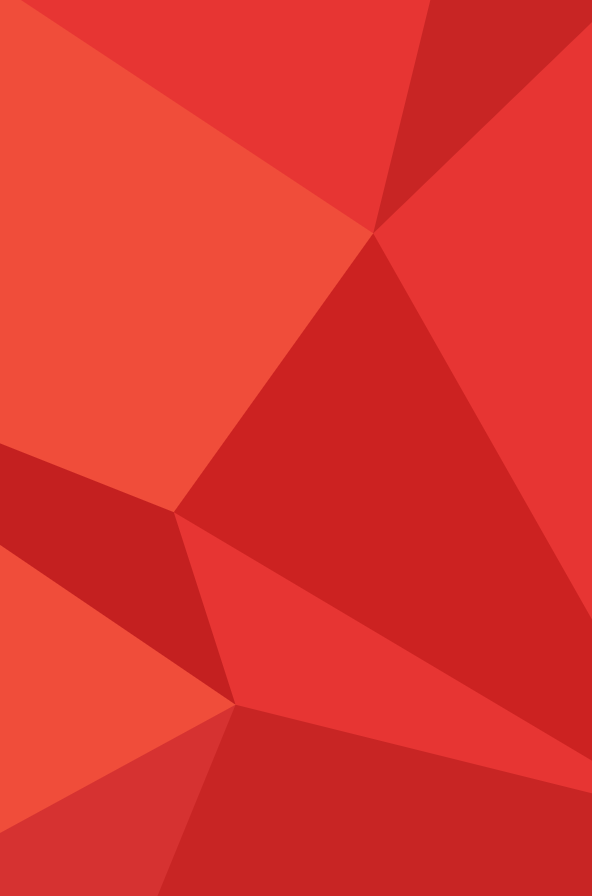
A WebGL 2 fragment shader for this background:

```glsl
#version 300 es
precision highp float;

uniform vec2 u_resolution;
out vec4 fragColor;

const float WIDTH = 0.661; // canvas width when its height is 1

const vec3 SCARLET = vec3(0.906, 0.208, 0.200);
const vec3 ORANGE  = vec3(0.941, 0.302, 0.227);
const vec3 CRIMSON = vec3(0.800, 0.133, 0.129);
const vec3 BRICK   = vec3(0.784, 0.145, 0.141);
const vec3 GARNET  = vec3(0.769, 0.125, 0.125);
const vec3 ROSE    = vec3(0.839, 0.196, 0.192);

// Signed distance to the line a-b, positive on its left
float leftOf(vec2 p, vec2 a, vec2 b) {
    vec2 along = normalize(b - a);
    return dot(p - a, vec2(-along.y, along.x));
}

// Antialiased sector swept counterclockwise about the apex
float wedge(vec2 p, vec2 apex, vec2 start, vec2 end, float pixel) {
    float d = min(leftOf(p, apex, start), -leftOf(p, apex, end));
    return clamp(d / pixel + 0.5, 0.0, 1.0);
}

vec3 facets(vec2 p, float pixel) {
    // Inner corners shared by the facets
    vec2 top = vec2(0.4167, 0.7396);
    vec2 middle = vec2(0.1940, 0.4284);
    vec2 bottom = vec2(0.2630, 0.2135);

    // Upper fan; hidden arms overlap to avoid seams
    vec3 color = SCARLET;
    color = mix(color, BRICK, wedge(p, top, vec2(WIDTH, 0.9753), vec2(0.4805, 1.0), pixel));
    color = mix(color, CRIMSON, wedge(p, top, vec2(0.0, 0.6), vec2(WIDTH, 0.3086), pixel));
    color = mix(color, ORANGE, wedge(p, top, vec2(0.0234, 1.0), middle, pixel));

    // Middle fan
    color = mix(color, SCARLET, wedge(p, middle, vec2(0.0, 0.4), vec2(WIDTH, 0.1510), pixel));
    color = mix(color, GARNET, wedge(p, middle, vec2(0.0, 0.5052), bottom, pixel));

    // Lower fan
    color = mix(color, BRICK, wedge(p, bottom, vec2(0.0, 0.0703), vec2(WIDTH, 0.1146), pixel));
    color = mix(color, ROSE, wedge(p, bottom, vec2(0.0, 0.25), vec2(0.1758, 0.0), pixel));
    color = mix(color, ORANGE, wedge(p, bottom, vec2(0.0, 0.3919), vec2(0.0, 0.0703), pixel));
    return color;
}

void main() {
    vec2 p = gl_FragCoord.xy / u_resolution * vec2(WIDTH, 1.0);
    fragColor = vec4(facets(p, 1.0 / u_resolution.y), 1.0);
}
```
